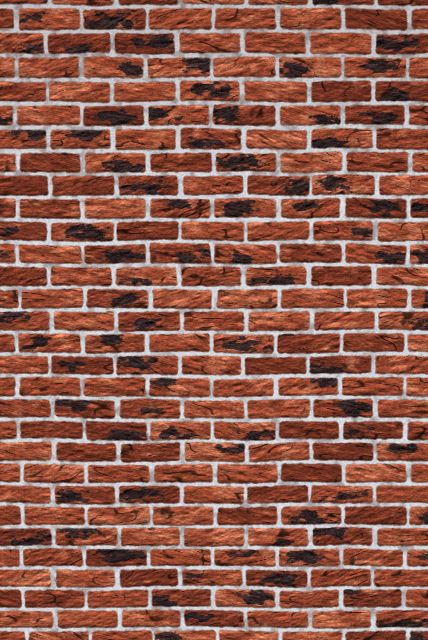
Write a Shadertoy shader that draws this texture.

```glsl
const vec3 CLAY_DARK = vec3(0.43, 0.19, 0.13);
const vec3 CLAY = vec3(0.57, 0.27, 0.18);
const vec3 CLAY_LIGHT = vec3(0.74, 0.43, 0.31);
const vec3 CHAR = vec3(0.15, 0.12, 0.13);
const vec3 MORTAR = vec3(0.83, 0.84, 0.86);
const vec3 MORTAR_SHADE = vec3(0.56, 0.50, 0.49);

float hash(vec2 p) {
    return fract(sin(dot(p, vec2(127.1, 311.7))) * 43758.5453);
}

float noise(vec2 p) {
    vec2 i = floor(p), f = fract(p);
    f = f * f * (3.0 - 2.0 * f);
    return mix(mix(hash(i), hash(i + vec2(1, 0)), f.x),
               mix(hash(i + vec2(0, 1)), hash(i + vec2(1, 1)), f.x), f.y);
}

float fbm(vec2 p) {
    float sum = 0.0, amp = 0.53;
    for (int i = 0; i < 4; i++) {
        sum += amp * noise(p);
        p = p * 2.03 + 17.3;
        amp *= 0.5;
    }
    return sum;
}

float roundBox(vec2 p, vec2 halfSize, float radius) {
    vec2 d = abs(p) - halfSize + radius;
    return length(max(d, 0.0)) + min(max(d.x, d.y), 0.0) - radius;
}

// Height of the hand-made face, with folds that lean differently per brick
float relief(vec2 q, vec2 seed, float lean) {
    return fbm(vec2(q.x * 65.0, q.y * 150.0 + q.x * lean) + seed);
}

vec3 brickColor(vec2 q, vec2 halfSize, vec2 id) {
    float tone = hash(id + 3.1);
    float lean = (hash(id + 5.7) - 0.5) * 90.0;
    vec2 seed = vec2(hash(id + 1.3), hash(id + 2.9)) * 90.0;

    float height = relief(q, seed, lean);
    float slope = height - relief(q + vec2(-0.0008, 0.0022), seed, lean);
    float grit = noise(q * 480.0 + seed) - 0.5;

    // Fired clay: a tone per brick, then pale and dark patches
    vec3 col = mix(CLAY_DARK, CLAY, smoothstep(0.0, 0.55, tone + (height - 0.5) * 0.7));
    float pale = fbm(q * vec2(38.0, 75.0) + seed.yx + 31.0);
    col = mix(col, CLAY_LIGHT, smoothstep(0.50, 0.78, pale + (tone - 0.5) * 0.25) * 0.8);
    col *= 1.0 + slope * 1.5 + grit * 0.24;

    // Creases
    float crease = abs(noise(vec2(q.x * 32.0, q.y * 95.0 + q.x * lean) + seed + 7.0) - 0.5);
    float creased = smoothstep(0.48, 0.68, fbm(q * 45.0 + seed + 50.0));
    col *= 1.0 - 0.6 * creased * (1.0 - smoothstep(0.01, 0.08, crease));

    // Burnt stain on some bricks
    vec2 spot = (vec2(hash(id + 8.2), hash(id + 9.4)) - 0.5) * halfSize * 1.5;
    float size = mix(0.7, 1.25, hash(id + 6.6));
    float reach = length((q - spot) / (vec2(0.030, 0.011) * size));
    reach += (fbm(q * vec2(70.0, 130.0) + seed + 11.0) - 0.5) * 2.4;
    float burnt = step(0.56, hash(id + 4.4)) * (1.0 - smoothstep(0.6, 1.05, reach));
    col = mix(col, CHAR * (1.0 + slope * 2.5 + grit * 0.6), burnt * 0.9);

    // Worn upper lip, shaded lower lip
    float lip = q.y / halfSize.y;
    col *= 1.0 + 0.12 * smoothstep(0.55, 0.9, lip);
    return col * (1.0 - 0.35 * smoothstep(0.65, 1.0, -lip));
}

vec3 mortarColor(vec2 p, float dist, float under, float depth) {
    float patches = fbm(p * 70.0);
    float shade = smoothstep(0.45, 0.8, patches) * 0.65;
    shade += (1.0 - smoothstep(0.0, 0.0024, dist)) * mix(0.40, 0.85, under);
    shade += depth * 0.25;
    vec3 col = mix(MORTAR, MORTAR_SHADE, clamp(shade, 0.0, 1.0));
    return col * (1.0 + (noise(p * 420.0) - 0.5) * 0.14);
}

void mainImage(out vec4 fragColor, in vec2 fragCoord) {
    vec2 p = fragCoord / iResolution.y;
    float aspect = iResolution.x / iResolution.y;
    float pixel = 1.0 / iResolution.y;
    float down = 1.0 - p.y;

    // Courses grow slightly shorter and narrower toward the bottom
    vec2 bend = vec2(noise(p * 16.0), noise(p * 13.0 + 40.0)) - 0.5;
    float course = 2.7 * down * down + 26.11 * down + 0.214 + bend.y * 0.10;
    float row = floor(course + 0.5);
    float courseHeight = 1.0 / (5.4 * down + 26.11);
    float pitch = mix(0.1022, 0.0990, down * down);

    // Running bond: every other course shifts by half a brick
    float x = (p.x - 0.5 * aspect + 0.003 - 0.005 * down * down) / pitch;
    x += 0.5 * mod(row + 1.0, 2.0) + (hash(vec2(row, 2.0)) - 0.5) * 0.06 + bend.x * 0.03;
    vec2 id = vec2(floor(x), row);
    vec2 q = vec2((fract(x) - 0.5) * pitch, (row - course) * courseHeight);

    // Uneven brick outline
    vec2 vary = vec2(hash(id + 12.0), hash(id + 14.0)) - 0.5;
    vec2 halfSize = vec2(0.463 * pitch, 0.405 * courseHeight) + vary * vec2(0.0024, 0.0014);
    q.y += q.x * (hash(id + 16.0) - 0.5) * 0.03;
    float dist = roundBox(q, halfSize, 0.0042);
    dist += (fbm(p * 130.0) - 0.5) * 0.0034;

    float under = smoothstep(0.0, halfSize.y, -q.y);
    float depth = 1.0 - smoothstep(0.0, 0.35, down);
    vec3 mortar = mortarColor(p, dist, under, depth);
    vec3 brick = brickColor(q, halfSize, id);
    vec3 col = mix(brick, mortar, smoothstep(-pixel, pixel, dist));
    fragColor = vec4(clamp(col, 0.0, 1.0), 1.0);
}
```
